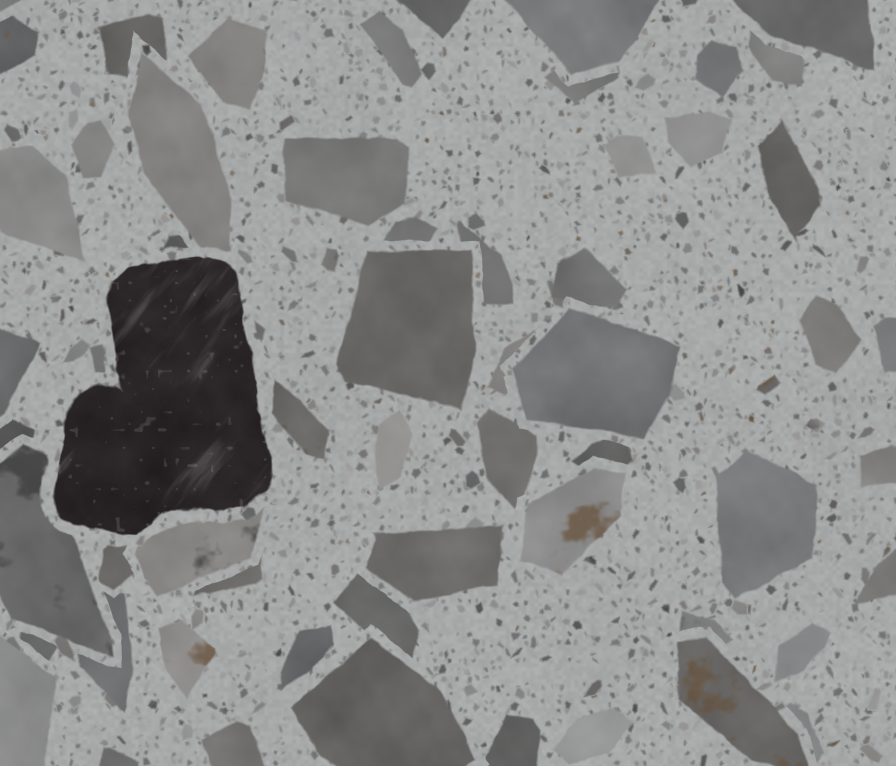
A Shadertoy shader for this texture:

```glsl
// Pale terrazzo: angular grey stone chips and one dark flint in a speckled white paste.

const float TAU = 6.2831853;
const float EDGE = 0.0022;
const vec3 PASTE = vec3(0.655, 0.665, 0.664);
const vec3 FLINT = vec3(0.155, 0.135, 0.142);
const vec3 RUST = vec3(0.40, 0.31, 0.22);

float hash(vec2 p) {
    return fract(sin(dot(p, vec2(127.1, 311.7))) * 43758.5453);
}

float noise(vec2 p) {
    vec2 i = floor(p), f = fract(p);
    f = f * f * (3.0 - 2.0 * f);
    return mix(mix(hash(i), hash(i + vec2(1, 0)), f.x),
               mix(hash(i + vec2(0, 1)), hash(i + vec2(1, 1)), f.x), f.y);
}

float fbm(vec2 p) {
    float sum = 0.0, gain = 0.5;
    for (int i = 0; i < 4; i++) {
        sum += gain * noise(p);
        p = p * 2.03 + 17.3;
        gain *= 0.5;
    }
    return sum / 0.9375;
}

mat2 turn(float a) {
    return mat2(cos(a), -sin(a), sin(a), cos(a));
}

// Distance to a random convex polygon, stretched along its own axis.
float chipDistance(vec2 q, float radius, vec2 id) {
    float stretch = mix(1.0, 1.75, pow(hash(id + 3.1), 2.0));
    q = turn(mix(0.3, 2.6, hash(id + 5.7))) * q;
    vec2 squash = vec2(1.0 / stretch, stretch);
    float d = -1.0;
    for (int i = 0; i < 6; i++) {
        float k = float(i);
        float a = TAU * (k + 0.85 * hash(id + k * 1.37)) / 6.0;
        float reach = radius * mix(0.6, 1.05, hash(id + k * 2.91 + 9.0));
        vec2 normal = vec2(cos(a), sin(a)) * squash;
        d = max(d, (dot(q, normal) - reach) / length(normal));
    }
    return d;
}

// Clouded stone with occasional rusty or dark stains.
vec3 stoneColor(vec2 p, vec2 id, vec2 tones) {
    float tone = mix(tones.x, tones.y, hash(id + 11.3));
    float cloud = fbm(p * 13.0 + id * 3.0);
    float warmth = hash(id + 13.9) - 0.35;
    vec3 color = tone + vec3(0.014, 0.003, -0.012) * warmth;
    color += 0.13 * (cloud - 0.5);
    float stain = smoothstep(0.56, 0.74, fbm(p * 22.0 + id));
    float kind = hash(id + 21.7);
    color = mix(color, RUST, 0.7 * stain * step(0.87, kind));
    return mix(color, vec3(0.22), 0.7 * stain * step(kind, 0.10));
}

// Lays one jittered grid of chips, each keeping a gap of paste around it.
vec3 scatter(vec3 color, vec3 paste, vec2 p, float cell, float density,
             vec2 radii, vec2 tones, float gap, float seed) {
    vec2 base = floor(p / cell);
    for (int y = -1; y <= 1; y++)
    for (int x = -1; x <= 1; x++) {
        vec2 grid = base + vec2(x, y);
        vec2 id = grid + seed;
        if (hash(id) > density) continue;
        vec2 jitter = vec2(hash(id + 31.2), hash(id + 47.8)) - 0.5;
        vec2 q = p - (grid + 0.5 + 0.55 * jitter) * cell;
        float radius = cell * mix(radii.x, radii.y, hash(id + 61.4));
        if (length(q) > 2.6 * radius + gap) continue;
        float d = chipDistance(q, radius, id);
        d += 0.12 * radius * (fbm(q * 2.5 / radius + id) - 0.5);
        color = mix(color, paste, 1.0 - smoothstep(gap, gap + EDGE, d));
        float cover = 1.0 - smoothstep(-EDGE, EDGE, d);
        if (cover > 0.0) color = mix(color, stoneColor(p, id, tones), cover);
    }
    return color;
}

float roundBox(vec2 q, vec2 size, float corner) {
    vec2 d = abs(q) - size + corner;
    return length(max(d, 0.0)) + min(max(d.x, d.y), 0.0) - corner;
}

// Two lobes joined into a boot shape with a hollowed lower side.
float flintDistance(vec2 p) {
    float leg = roundBox(turn(0.16) * (p - vec2(0.245, 0.495)), vec2(0.088, 0.165), 0.045);
    float foot = roundBox(turn(-0.2) * (p - vec2(0.155, 0.40)), vec2(0.078, 0.092), 0.04);
    float hollow = 0.10 - length(p - vec2(0.255, 0.237));
    return max(min(leg, foot), hollow) + 0.018 * (fbm(p * 28.0) - 0.5);
}

vec3 flintColor(vec2 p) {
    vec3 color = FLINT + 0.09 * (fbm(p * 20.0) - 0.45);
    vec2 q = turn(0.9) * p;
    float streak = smoothstep(0.58, 0.85, fbm(q * vec2(9.0, 45.0)));
    float fleck = smoothstep(0.83, 0.96, noise(p * 130.0));
    return color + 0.13 * streak + 0.10 * fleck;
}

void mainImage(out vec4 fragColor, in vec2 fragCoord) {
    vec2 p = fragCoord / iResolution.y;

    // Paste with fine grain and three sizes of grit
    vec3 ground = PASTE + 0.05 * (noise(p * 190.0) - 0.5) + 0.03 * (fbm(p * 9.0) - 0.5);
    vec3 paste = scatter(ground, ground, p, 0.011, 0.42, vec2(0.16, 0.34), vec2(0.43, 0.66), 0.0, 7.0);
    paste = scatter(paste, ground, p, 0.022, 0.40, vec2(0.14, 0.29), vec2(0.36, 0.62), 0.0, 83.0);
    paste = scatter(paste, ground, p, 0.058, 0.28, vec2(0.10, 0.24), vec2(0.38, 0.60), 0.0, 151.0);

    // Medium and large chips, then the flint
    vec3 color = scatter(paste, paste, p + 0.04, 0.128, 0.60, vec2(0.24, 0.42), vec2(0.36, 0.59), 0.007, 211.0);
    color = scatter(color, paste, p + 0.09, 0.245, 0.68, vec2(0.28, 0.43), vec2(0.38, 0.56), 0.012, 307.0);
    float d = flintDistance(p);
    color = mix(color, paste, 1.0 - smoothstep(0.014, 0.018, d));
    color = mix(color, flintColor(p), 1.0 - smoothstep(-EDGE, EDGE, d));
    fragColor = vec4(color, 1.0);
}
```
